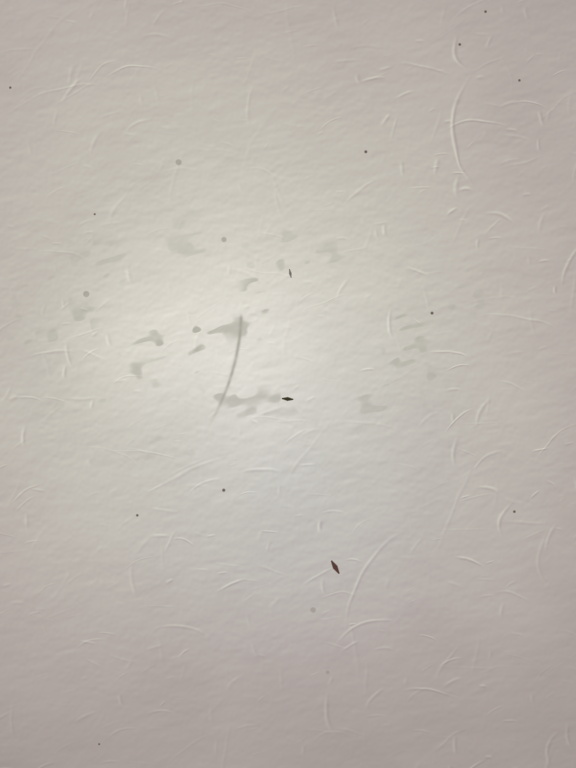
Write a Shadertoy shader that draws this texture.

```glsl
// Scuffed glossy off-white paint with a soft light reflection, creases, scratches and specks.

vec3 hash3(vec2 p) {
    vec3 q = fract(vec3(p.xyx) * vec3(0.1031, 0.1030, 0.0973));
    q += dot(q, q.yxz + 33.33);
    return fract((q.xxy + q.yzz) * q.zyx);
}

float noise(vec2 p) {
    vec2 i = floor(p), f = fract(p);
    f = f * f * (3.0 - 2.0 * f);
    return mix(mix(hash3(i).x, hash3(i + vec2(1, 0)).x, f.x),
               mix(hash3(i + vec2(0, 1)).x, hash3(i + vec2(1, 1)).x, f.x), f.y);
}

mat2 rotation(float a) {
    return mat2(cos(a), -sin(a), sin(a), cos(a));
}

// Height of the brushed, slightly pebbled paint film
float filmHeight(vec2 p) {
    vec2 q = rotation(0.2) * p + 0.012 * noise(p * 17.0);
    return noise(q * vec2(42, 105)) + 0.6 * noise(q * vec2(110, 190) + 31.0)
         + 0.35 * noise(p * 240.0 + 57.0);
}

// Curved raised strokes, lit on one side and shaded on the other
float creases(vec2 p, float cells, float seed) {
    float sum = 0.0;
    vec2 base = floor(p * cells);
    for (int y = -1; y <= 1; y++)
    for (int x = -1; x <= 1; x++) {
        vec2 id = base + vec2(x, y);
        vec3 a = hash3(id + seed), b = hash3(id + seed + 71.0);
        float angle = 0.2 + 1.1 * (b.x - 0.5);
        if (b.y > 0.78) angle += 1.2;
        vec2 d = rotation(angle) * (p - (id + a.xy) / cells);
        float halfLength = mix(0.2, 0.85, a.z * a.z) / cells;
        d.y += (b.z - 0.5) * d.x * d.x * cells;
        float taper = 1.0 - smoothstep(0.2, 1.0, abs(d.x) / halfLength);
        float width = max(mix(0.0009, 0.002, b.y), 0.6 / iResolution.y);
        float lit = d.y / width, shaded = lit + 1.8;
        sum += taper * b.z * b.z * (exp(-lit * lit) - 0.65 * exp(-shaded * shaded));
    }
    return sum;
}

// Coverage of a tapered stroke between two points
float flake(vec2 p, vec2 a, vec2 b, float width) {
    vec2 d = b - a;
    float t = clamp(dot(p - a, d) / dot(d, d), 0.0, 1.0);
    float w = width * (1.0 - 0.7 * abs(2.0 * t - 1.0));
    float px = 1.0 / iResolution.y;
    return 1.0 - smoothstep(w - px, w + px, length(p - a - d * t));
}

// Scattered round spots; chance is the share of filled cells
float spots(vec2 p, float cells, float chance, float radius, float seed) {
    vec2 id = floor(p * cells);
    vec3 h = hash3(id + seed);
    float r = radius * (0.6 + 0.6 * fract(h.z * 37.0));
    float d = length(p - (id + 0.15 + 0.7 * h.xy) / cells);
    float px = 1.0 / iResolution.y;
    return step(h.z, chance) * (1.0 - smoothstep(r - px, r + px, d));
}

void mainImage(out vec4 fragColor, in vec2 fragCoord) {
    vec2 p = fragCoord / iResolution.y;
    vec2 warped = p + 0.006 * vec2(noise(p * 38.0), noise(p * 38.0 + 19.0));

    // Broad reflection with a small side lobe, darker towards the lower edge
    vec2 c = (p - vec2(0.31, 0.555)) * vec2(1.0, 1.03);
    float r2 = dot(c, c);
    vec2 side = p - vec2(0.18, 0.555);
    float tone = 0.664 + 0.15 * exp(-5.5 * r2) + 0.06 * exp(-55.0 * r2)
               + 0.03 * exp(-170.0 * dot(side, side));
    tone -= 0.03 * (1.0 - smoothstep(0.0, 0.3, p.y));
    tone += 0.02 * smoothstep(0.6, 1.0, p.y) * (1.0 - p.x);
    tone += 0.018 * (noise(p * 9.0) - 0.5) + 0.012 * (noise(p * vec2(20, 34)) - 0.5);

    // Relief is strongest around the reflection
    float gloss = 0.4 + 0.6 * exp(-7.0 * r2);
    vec2 e = vec2(-0.0007, 0.0014);
    tone += 0.042 * gloss * (filmHeight(p - e) - filmHeight(p + e));
    float patches = smoothstep(0.25, 0.75, noise(p * 8.0 + 5.0));
    float strokes = creases(warped, 9.0, 3.0) + creases(warped, 17.0, 41.0)
                  + 0.8 * creases(warped, 30.0, 87.0);
    tone += 0.095 * strokes * (0.3 + 0.7 * patches) * (0.35 + 0.65 * gloss);

    // Warm grey in shade, nearly neutral in the light, cooler below it
    vec3 color = vec3(tone, tone - mix(0.04, 0.016, smoothstep(0.67, 0.8, tone)), tone - 0.058);
    vec2 below = p - vec2(0.38, 0.36);
    color += vec3(-0.008, 0.0, 0.018) * exp(-22.0 * dot(below, below));

    // Grey scuffs gathered in a band across the reflection
    vec2 band = (p - vec2(0.32, 0.56)) * vec2(4.0, 8.5);
    float scuffs = smoothstep(0.64, 0.86, noise(rotation(0.3) * warped * vec2(55, 115)))
                 * smoothstep(0.35, 0.7, noise(p * 21.0 + 9.0)) * exp(-dot(band, band));
    color = mix(color, vec3(0.58, 0.58, 0.53), 0.6 * scuffs);

    // One long bowed scratch
    float t = (0.594 - p.y) / 0.163;
    float offset = (p.x - 0.314 + 0.05 * t * t) / 0.0024;
    float scratch = exp(-offset * offset) * smoothstep(0.0, 0.06, t)
                  * (1.0 - smoothstep(0.55, 1.0, t)) * (0.6 + 0.4 * noise(p * 150.0));
    color = mix(color, vec3(0.61, 0.60, 0.56), 0.75 * scratch);

    // Faint stains, dark specks and loose flakes
    color = mix(color, vec3(0.56, 0.54, 0.50), 0.5 * spots(p, 11.0, 0.09, 0.0036, 13.0));
    color = mix(color, vec3(0.30, 0.26, 0.23), 0.75 * spots(p, 13.0, 0.08, 0.0016, 29.0));
    color = mix(color, vec3(0.34, 0.24, 0.22), flake(p, vec2(0.432, 0.269), vec2(0.441, 0.254), 0.0032));
    color = mix(color, vec3(0.23, 0.22, 0.16), flake(p, vec2(0.368, 0.481), vec2(0.381, 0.480), 0.0024));
    color = mix(color, vec3(0.35, 0.33, 0.30), 0.8 * flake(p, vec2(0.377, 0.649), vec2(0.379, 0.639), 0.0016));

    fragColor = vec4(clamp(color, 0.0, 1.0), 1.0);
}
```
